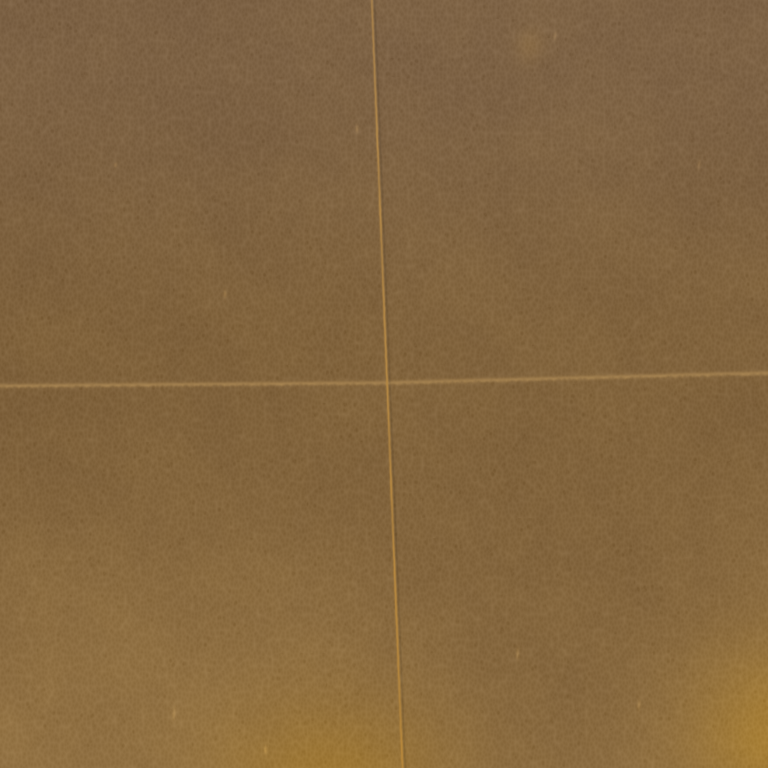
This texture is drawn by a WebGL 1 fragment shader. Its source:

```glsl
precision highp float;
uniform vec2 u_resolution;

#define TILES 1.8
#define CROSSING vec2(0.504, 0.5015)
#define LEAN 0.040
#define JOINT_X_HALF 0.0017
#define JOINT_Y_HALF 0.0029
#define GRAIN 0.044
#define MOTTLE 0.016
#define FLECKS 9
#define UPPER_BROWN vec3(0.492, 0.386, 0.270)
#define MID_BROWN vec3(0.506, 0.390, 0.238)
#define LOWER_BROWN vec3(0.572, 0.446, 0.266)
#define GLOW_GOLD vec3(0.665, 0.502, 0.195)

vec2 hash2(vec2 p) {
  vec2 q = vec2(dot(p, vec2(127.1, 311.7)), dot(p, vec2(269.5, 183.3)));
  return fract(sin(q) * 43758.55);
}

// Distance to the nearest jittered cell point
float cellular(vec2 p) {
  vec2 cell = floor(p), f = fract(p);
  float nearest = 2.0;
  for (int j = -1; j <= 1; j++) {
    for (int i = -1; i <= 1; i++) {
      vec2 o = vec2(float(i), float(j));
      vec2 d = o + hash2(cell + o) - f;
      nearest = min(nearest, dot(d, d));
    }
  }
  return sqrt(nearest);
}

// Soft clouds from layered sines
float clouds(vec2 p) {
  float sum = 0.0, amp = 0.4;
  for (int i = 0; i < 4; i++) {
    sum += amp * sin(p.x + 1.7 * sin(p.y * 0.8)) * sin(p.y + 1.3 * sin(p.x * 0.7));
    p = mat2(1.5, 1.1, -1.1, 1.5) * p + 2.3;
    amp *= 0.8;
  }
  return sum;
}

float glow(vec2 uv, vec2 center, vec2 radius) {
  vec2 d = (uv - center) / radius;
  return exp(-dot(d, d));
}

// Soft line that never falls below a pixel in width
float joint(float d, float halfWidth, float px) {
  float w = max(halfWidth, px);
  return exp(-d * d / (w * w));
}

void main() {
  vec2 uv = gl_FragCoord.xy / u_resolution;
  float px = 0.75 / min(u_resolution.x, u_resolution.y);

  // Leaning grid: tile coordinates with the joints at whole numbers
  vec2 fromCross = uv - CROSSING;
  float rise = fromCross.x * mix(0.008, 0.026, step(0.0, fromCross.x));
  vec2 grid = vec2(fromCross.x + LEAN * fromCross.y, fromCross.y - rise) * TILES;
  vec2 tile = floor(grid);
  vec2 toJoint = (fract(grid + 0.5) - 0.5) / TILES;

  // Base shading from floor light
  vec3 color = mix(MID_BROWN, UPPER_BROWN, smoothstep(0.50, 0.95, uv.y));
  float lower = 1.0 - smoothstep(0.02, 0.47, uv.y);
  float shade = glow(uv, vec2(0.72, 0.20), vec2(0.22, 0.28));
  color = mix(color, LOWER_BROWN, lower * (1.0 - 0.6 * shade));
  color = mix(color, GLOW_GOLD, 0.75 * glow(uv, vec2(0.43, -0.03), vec2(0.14, 0.11)));
  color = mix(color, GLOW_GOLD, 0.85 * glow(uv, vec2(1.02, 0.03), vec2(0.11, 0.12)));
  color += 0.006 * (hash2(tile + 5.0).x - 0.5);

  // Mottling, fine upright grain and sparse dark pits
  color += MOTTLE * clouds(uv * 13.0 + tile * 3.1) * vec3(1.0, 0.9, 0.5);
  color += MOTTLE * (cellular(uv * vec2(75.0, 58.0)) - 0.45);
  color += GRAIN * (cellular(uv * vec2(220.0, 150.0)) - 0.42);
  float pit = 1.0 - smoothstep(0.05, 0.25, cellular(uv * vec2(72.0, 60.0) + 31.0));
  color -= 0.6 * GRAIN * pit * hash2(floor(uv * 40.0)).x;

  // Small pale scuffs
  for (int i = 0; i < FLECKS; i++) {
    vec2 seed = vec2(float(i), 4.7);
    vec2 kind = hash2(seed + 17.0);
    vec2 d = uv - hash2(seed);
    d.x += 0.25 * d.y * (kind.x - 0.5);
    float mark = glow(d, vec2(0.0), vec2(0.0022, mix(0.003, 0.008, kind.y)));
    color += mark * mix(0.07, 0.14, kind.x) * vec3(1.0, 0.85, 0.55);
  }
  float stain = glow(uv, vec2(0.69, 0.94), vec2(0.018, 0.022));
  color += 0.04 * stain * vec3(1.0, 0.75, 0.1);

  // Joints: pale and rough across, thin and golden down
  float rough = cellular(uv * vec2(150.0, 90.0) + 7.0) - 0.45;
  float across = joint(toJoint.y + 0.0015 * rough, JOINT_Y_HALF, px);
  color = mix(color, vec3(0.645, 0.510, 0.315), across * (0.82 + 0.4 * rough));
  color *= 1.0 - 0.10 * joint(toJoint.x - 0.0035, JOINT_X_HALF, px);
  float down = joint(toJoint.x + 0.0006 * rough, JOINT_X_HALF, px);
  float downWear = 0.85 + 0.12 * sin(uv.y * 38.0 + 2.0 * sin(uv.y * 17.0));
  vec3 gold = mix(vec3(0.720, 0.530, 0.230), vec3(0.690, 0.530, 0.300), uv.y);
  color = mix(color, gold, down * downWear);

  gl_FragColor = vec4(color, 1.0);
}
```
